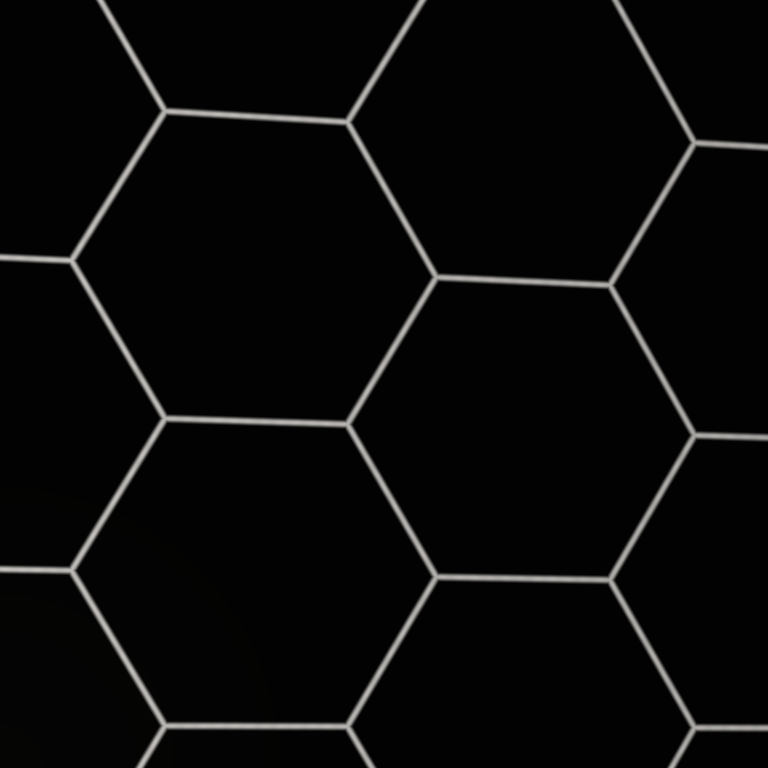
This pattern is drawn by a three.js fragment shader. Its source:

```glsl
// Large black hexagonal tiles with thin pale grout, seen slightly from one side.
// A keystone projection maps the canvas onto a flat-topped hexagon lattice;
// the distance to the nearest cell border draws a soft grout line.
varying vec2 vUv;

const float SQRT3 = 1.7320508;

// Keystone: row height shrinks to the right, the base row tilts slightly.
const float ROW_HEIGHT = 0.4062;
const float ROW_SHRINK = 0.0281;
const float BASE_ROW = 0.0557;
const float BASE_TILT = 0.0036;
const float COLUMN_SHIFT = 0.5592;
const float COLUMN_SCALE = 1.671;

// Half widths of the grout, from full colour to none, in canvas units.
const float GROUT_CORE = 0.0005;
const float GROUT_EDGE = 0.0070;

const vec3 TILE = vec3(0.008, 0.008, 0.008);
const vec3 TILE_SHEEN = vec3(0.012, 0.010, 0.008);
const vec3 GROUT = vec3(0.715, 0.705, 0.690);
const float LIGHT_LEFT = 1.05;
const float LIGHT_RIGHT = 0.92;
const float GRAIN = 0.035;

float rowHeight(float x) {
  return ROW_HEIGHT - ROW_SHRINK * x;
}

// Canvas position to wall position, where a hexagon side has length 1.
vec2 projectToWall(vec2 uv) {
  float column = COLUMN_SCALE * uv.x - COLUMN_SHIFT;
  float row = uv.y - BASE_ROW + BASE_TILT * uv.x;
  return vec2(column, row * SQRT3) / rowHeight(uv.x);
}

// Distance from the border of a unit hexagon, positive inside.
float hexInside(vec2 q) {
  q = abs(q);
  return 0.5 * SQRT3 - max(q.y, 0.5 * (SQRT3 * q.x + q.y));
}

// Two interleaved rectangular grids of centres make the hexagon lattice.
float hexBorder(vec2 p) {
  vec2 cell = vec2(3.0, SQRT3);
  vec2 a = mod(p + vec2(1.5, 0.0), cell) - 0.5 * cell;
  vec2 b = mod(p + vec2(0.0, 0.5 * SQRT3), cell) - 0.5 * cell;
  return max(hexInside(a), hexInside(b));
}

// Layered sines for the faint unevenness of the grout.
float grain(vec2 uv) {
  return 0.5 * sin(uv.x * 310.0 + 2.0 * sin(uv.y * 47.0))
       + 0.5 * sin(uv.y * 270.0 + 2.0 * sin(uv.x * 59.0));
}

void main() {
  // Border distance brought back to canvas units.
  float wallToCanvas = rowHeight(vUv.x) / SQRT3;
  float border = hexBorder(projectToWall(vUv)) * wallToCanvas;
  float grout = 1.0 - smoothstep(GROUT_CORE, GROUT_EDGE, border);

  // Light falls off to the right; a weak sheen lies at the lower left.
  float light = mix(LIGHT_LEFT, LIGHT_RIGHT, vUv.x) + GRAIN * grain(vUv);
  float sheen = 1.0 - smoothstep(0.0, 0.5, length(vUv));

  vec3 tile = TILE + TILE_SHEEN * sheen;
  gl_FragColor = vec4(mix(tile, GROUT * light, grout), 1.0);
}
```
